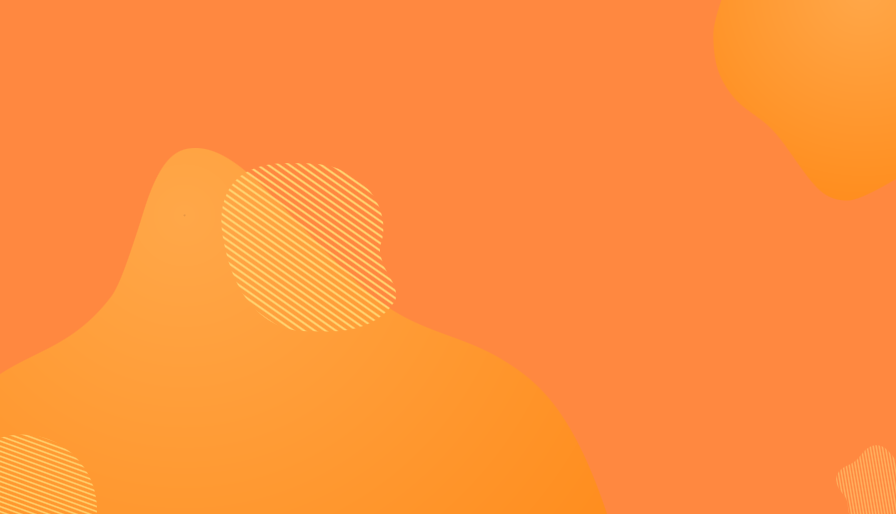
This background is drawn by a WebGL 2 fragment shader. Its source:

```glsl
#version 300 es
precision highp float;

uniform vec2 u_resolution;
out vec4 fragColor;

const int KNOTS = 9;
const vec3 BACKDROP = vec3(1.0, 0.533, 0.25);
const vec3 AMBER_LIGHT = vec3(1.0, 0.655, 0.285);
const vec3 AMBER_DEEP = vec3(1.0, 0.555, 0.12);
const vec3 STRIPE_GOLD = vec3(1.0, 0.83, 0.44);
const vec3 STRIPE_PEACH = vec3(1.0, 0.69, 0.37);
const vec3 SPECK = vec3(0.87, 0.56, 0.25);

// Each knot holds position, value and slope
const vec3 HILL[KNOTS] = vec3[KNOTS](
    vec3(0.0, 0.272, 0.66), vec3(0.2154, 0.4218, 1.3), vec3(0.2653, 0.5442, 3.0),
    vec3(0.288, 0.6145, 2.8), vec3(0.381, 0.712, 0.0), vec3(0.567, 0.5805, -1.03),
    vec3(0.76, 0.399, -0.65), vec3(0.975, 0.3016, -0.6), vec3(1.181, 0.0, -3.0));

const vec3 CORNER[KNOTS] = vec3[KNOTS](
    vec3(0.0111, 0.0111, -2.0), vec3(0.0481, -0.0481, -1.0), vec3(0.1027, -0.0898, -0.5),
    vec3(0.1634, -0.1059, -0.08), vec3(0.2494, -0.0975, 0.03), vec3(0.3351, -0.1075, -0.17),
    vec3(0.3977, -0.1154, -0.03), vec3(0.4603, -0.0914, 1.0), vec3(0.497, 0.0032, 3.9));

// Radius by angle
const vec3 PEBBLE[KNOTS] = vec3[KNOTS](
    vec3(-3.1416, 0.1565, -0.034), vec3(-1.571, 0.1633, 0.0), vec3(-0.541, 0.203, 0.0),
    vec3(-0.244, 0.1587, -0.113), vec3(0.052, 0.1474, 0.057), vec3(0.785, 0.1667, 0.005),
    vec3(1.571, 0.1633, 0.0), vec3(2.304, 0.1871, 0.018), vec3(3.1416, 0.1565, -0.034));

// Cubic Hermite curve, continued by straight lines past its ends
float curve(vec3 knots[KNOTS], float x) {
    float value = knots[0].y + knots[0].z * (x - knots[0].x);
    for (int i = 0; i < KNOTS - 1; i++) {
        vec3 a = knots[i];
        vec3 b = knots[i + 1];
        if (x < a.x) break;
        float span = b.x - a.x;
        float t = min((x - a.x) / span, 1.0);
        float s = 1.0 - t;
        value = mix(a.y, b.y, t * t * (3.0 - 2.0 * t))
              + span * t * s * (a.z * s - b.z * t)
              + b.z * max(x - b.x, 0.0);
    }
    return value;
}

// Antialiased mask of the region where inside is positive
float coverage(float inside) {
    return clamp(inside / max(fwidth(inside), 1e-6) + 0.5, 0.0, 1.0);
}

// Parallel lines falling to the right by the given angle
float stripes(vec2 p, float angle, float spacing, float duty) {
    float q = dot(p, vec2(sin(angle), cos(angle))) / spacing;
    float fromLine = abs(fract(q) - 0.5);
    return clamp((0.5 * duty - fromLine) / fwidth(q) + 0.5, 0.0, 1.0);
}

vec3 radialAmber(vec2 p, vec2 center, float radius) {
    return mix(AMBER_LIGHT, AMBER_DEEP, clamp(length(p - center) / radius, 0.0, 1.0));
}

void main() {
    vec2 p = gl_FragCoord.xy / u_resolution.y;
    vec3 color = BACKDROP;

    // Large hill with its glow near the summit
    vec2 glow = vec2(0.359, 0.581);
    float hill = coverage(curve(HILL, p.x) - p.y);
    color = mix(color, radialAmber(p, glow, 1.0), hill);
    color = mix(color, SPECK, 0.7 * coverage(0.0018 - length(p - glow)));

    // Upper right shape, traced along a diagonal axis
    vec2 offset = vec2(p.x - 1.3878, 1.0 - p.y);
    vec2 diagonal = vec2(offset.x + offset.y, offset.x - offset.y) * 0.7071;
    float corner = coverage(diagonal.y - curve(CORNER, diagonal.x));
    color = mix(color, radialAmber(p, vec2(1.68, 1.02), 0.41), corner);

    // Striped pebble over the slope
    vec2 local = p - vec2(0.594, 0.519);
    float pebble = coverage(curve(PEBBLE, atan(local.y, local.x)) - length(local));
    color = mix(color, STRIPE_GOLD, pebble * stripes(p, 0.61, 0.0118, 0.34));

    // Striped disc at the lower left
    float disc = coverage(0.1455 - length(p - vec2(0.043, 0.009)));
    color = mix(color, STRIPE_GOLD, 0.9 * disc * stripes(p, 0.35, 0.0092, 0.36));

    // Small lobed shape at the lower right
    local = p - vec2(1.705, 0.0476);
    float angle = atan(local.y, local.x);
    float lobes = 0.0714 + 0.0068 * sin(angle) + 0.008 * sin(5.0 * angle);
    float bud = coverage(lobes - length(local));
    color = mix(color, STRIPE_PEACH, bud * stripes(p, 1.4, 0.0058, 0.5));

    fragColor = vec4(color, 1.0);
}
```
